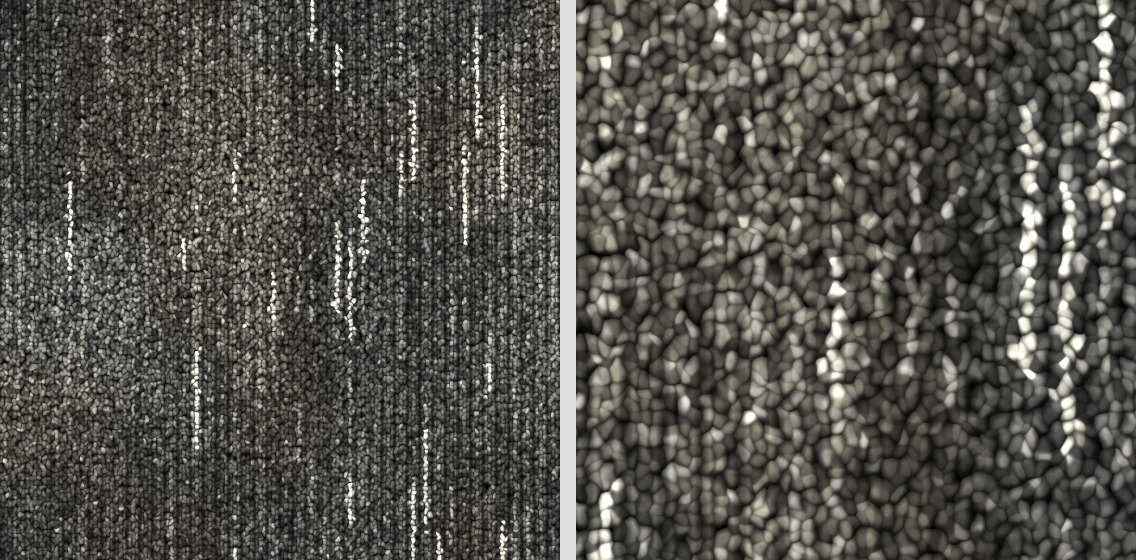
Left: the whole. Right: its middle third, enlarged.
A WebGL 2 fragment shader for this texture:

```glsl
#version 300 es
precision highp float;
// Charcoal loop-pile carpet with ribbed columns, lighter patches and broken cream streaks.

uniform vec2 u_resolution;
out vec4 fragColor;

const vec2 LOOP_GRID = vec2(132.0, 128.0);  // yarn loops across and up the canvas
const float LOOPS_PER_RIB = 3.0;
const float SEAM_HEIGHT = 0.6;              // where one run of yarn changes to the next
const vec3 SLATE = vec3(0.292, 0.298, 0.288);
const vec3 OLIVE = vec3(0.304, 0.296, 0.262);
const vec3 ASH = vec3(0.58, 0.57, 0.535);
const vec3 CREAM = vec3(0.92, 0.90, 0.84);

float hash(vec2 p) {
    vec3 q = fract(vec3(p.xyx) * 0.1031);
    q += dot(q, q.yzx + 33.33);
    return fract((q.x + q.y) * q.z);
}

vec2 hash2(vec2 p) {
    return vec2(hash(p + 11.7), hash(p + 71.3));
}

float noise(vec2 p) {
    vec2 i = floor(p), f = fract(p);
    f = f * f * (3.0 - 2.0 * f);
    float low = mix(hash(i), hash(i + vec2(1, 0)), f.x);
    float high = mix(hash(i + vec2(0, 1)), hash(i + vec2(1, 1)), f.x);
    return mix(low, high, f.y);
}

// Broad light areas that change abruptly at the seam and fade away from it.
float lightPatch(vec2 uv) {
    float side = step(SEAM_HEIGHT, uv.y);
    float band = noise(vec2(uv.x * 6.0 + 2.3, side * 17.0 + 4.0));
    float fade = 1.0 - smoothstep(0.15, 0.5, abs(uv.y - SEAM_HEIGHT));
    float drift = noise(uv * vec2(7.0, 3.0) + 31.0);
    return smoothstep(0.5, 0.85, band) * fade * 0.8 + 0.25 * smoothstep(0.55, 0.9, drift);
}

// Strength of the tapered streak crossing this height of one rib.
float streak(float rib, float y, float period, float chance) {
    float along = y / period + hash(vec2(rib, 5.0));
    vec2 id = vec2(rib, floor(along) + 40.0);
    float halfLength = mix(0.08, 0.4, hash(id + 3.0));
    float offset = abs(fract(along) - 0.5);
    float body = 1.0 - smoothstep(halfLength * 0.5, halfLength, offset);
    return body * step(hash(id), chance);
}

// Colour of the yarn in a single loop.
vec3 yarnColor(vec2 cell) {
    vec2 uv = (cell + 0.5) / LOOP_GRID;
    float rib = floor(cell.x / LOOPS_PER_RIB);
    float core = 1.0 - abs(mod(cell.x, LOOPS_PER_RIB) - 1.0);
    float patchAmount = lightPatch(uv);
    float ribTone = noise(vec2(rib * 3.7, uv.y * 5.0));
    float strandTone = noise(vec2(cell.x * 5.3 + 300.0, uv.y * 11.0));
    vec3 color = mix(SLATE, OLIVE, smoothstep(0.25, 0.75, noise(uv * vec2(6.0, 4.0) + 9.0)));
    color *= mix(0.88, 1.2, patchAmount) * mix(0.82, 1.2, ribTone);
    color *= mix(0.85, 1.15, strandTone) * mix(0.6, 1.4, hash(cell + 47.0));

    float dim = streak(rib + 200.0, uv.y, 0.3, 0.32) * mix(0.1, 1.0, core);
    float fleckChance = 0.03 + patchAmount * mix(0.16, 0.4, core) + 0.6 * dim;
    float fleck = step(hash(cell + 83.0), fleckChance);
    color = mix(color, ASH, fleck * mix(0.4, 1.0, hash(cell + 61.0)));

    float bright = streak(rib, uv.y, 0.36, 0.24) * mix(0.12, 1.1, core);
    float lit = step(hash(cell + 7.0), bright);
    return mix(color, CREAM, lit * mix(0.6, 1.0, hash(cell + 29.0)));
}

// Distance to a loop drawn as a randomly tilted ellipse.
float loopDistance(vec2 offset, float seed) {
    float angle = (seed - 0.5) * 2.0;
    float c = cos(angle), s = sin(angle);
    return length(mat2(c, -s, s, c) * offset * vec2(1.2, 0.87));
}

// Soft pile: neighbouring loops blend in colour and darken away from their crowns.
vec3 pile(vec2 p, vec2 jitter) {
    vec2 base = floor(p);
    vec3 sum = vec3(0.0);
    float total = 0.0001, nearest = 9.0, facing = 0.0;
    for (int y = -1; y <= 1; y++) {
        for (int x = -1; x <= 1; x++) {
            vec2 cell = base + vec2(x, y);
            vec2 offset = p - cell - 0.5 - (hash2(cell) - 0.5) * jitter;
            float d = loopDistance(offset, hash(cell + 17.0));
            float weight = exp(-13.0 * d * d);
            sum += weight * yarnColor(cell);
            facing += weight * dot(offset, vec2(-0.45, 0.8));
            total += weight;
            nearest = min(nearest, d);
        }
    }
    float crown = 1.0 - smoothstep(0.18, 0.78, nearest);
    return sum / total * (0.44 + 0.72 * crown + 0.4 * facing / total);
}

void main() {
    vec2 uv = gl_FragCoord.xy / u_resolution;
    uv.x += 0.003 * (noise(uv * vec2(5.0, 4.0) + 3.0) - 0.5);
    float ribbing = smoothstep(0.25, 0.65, noise(uv * vec2(5.0, 3.0) + 53.0));

    // Loops with uneven outlines
    vec2 p = uv * LOOP_GRID;
    vec2 ruffle = vec2(noise(p * 1.1 + 5.0), noise(p * 1.1 + 91.0)) - 0.5;
    vec3 color = pile(p + ruffle * vec2(0.4, 0.6), vec2(mix(0.75, 0.45, ribbing), 0.95));

    // Furrows between ribs, shadowed hollows and fine fibre
    float furrow = smoothstep(0.1, 1.0, cos(6.28318 * p.x / LOOPS_PER_RIB));
    color *= 1.1 - 0.42 * furrow * mix(0.35, 1.0, ribbing);
    color *= mix(0.8, 1.22, noise(p * 0.9 + 37.0));
    color *= 0.9 + 0.2 * noise(uv * 270.0);
    fragColor = vec4(clamp(color + 0.01, 0.0, 1.0), 1.0);
}
```
